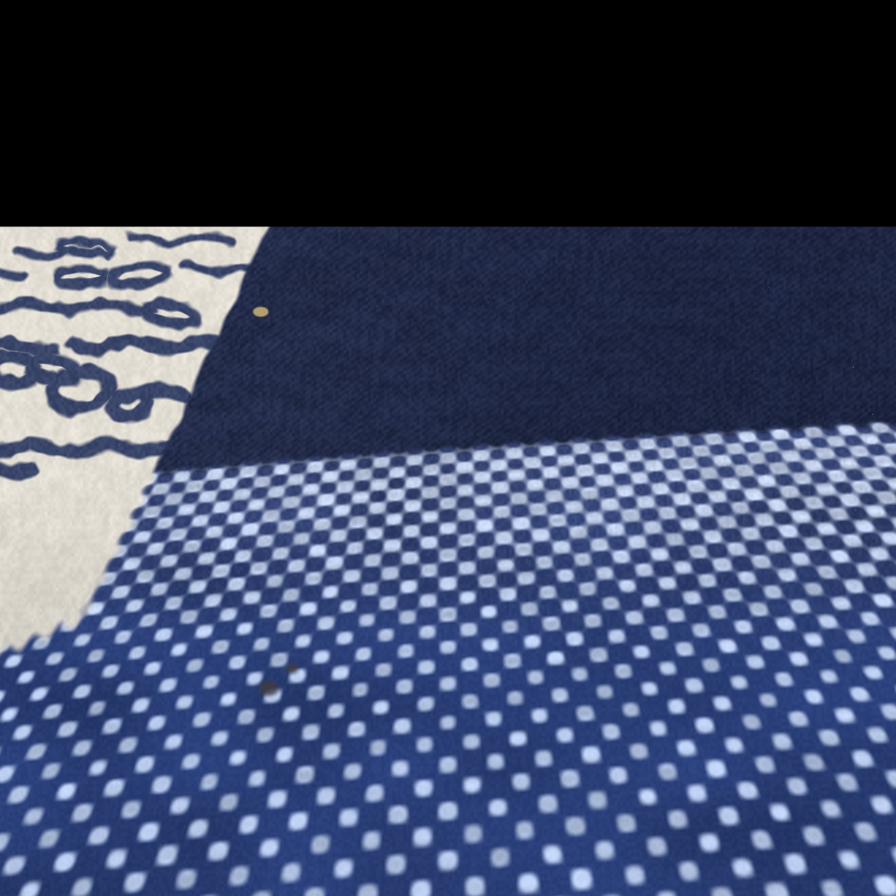
Reproduce this texture procedurally as a Shadertoy shader.

```glsl
// Close view of printed cotton: a navy panel, a cream panel with abstract loops,
// and a blue panel of pale dots that grow toward the viewer. The dots come from
// a product of cosines in perspective; noise and fine waves add thread grain.

#define TOP_EDGE 0.253      // lower end of the black band, measured downward
#define HORIZON 0.254       // height of the vanishing line above the canvas
#define COLUMN_SIZE 0.0471  // dot spacing at unit depth
#define ROW_COUNT 52.0      // density of dot rows
#define TILT 0.07           // slope of the panel seam
#define SEAM 0.530          // seam height at the left corner
#define CORNER 0.172        // where the three panels meet
#define INK vec3(0.19, 0.24, 0.39)
#define CREAM vec3(0.91, 0.89, 0.85)
#define NAVY vec3(0.115, 0.145, 0.255)
#define GRAIN 0.075

const float PI = 3.14159265;

float hash(vec2 p) {
    return fract(sin(dot(p, vec2(127.1, 311.7))) * 43758.5453);
}

float noise(vec2 p) {
    vec2 i = floor(p), f = fract(p);
    f = f * f * (3.0 - 2.0 * f);
    return mix(mix(hash(i), hash(i + vec2(1, 0)), f.x),
               mix(hash(i + vec2(0, 1)), hash(i + vec2(1, 1)), f.x), f.y);
}

float ellipseDistance(vec2 p, vec2 r) {
    p += 1e-5;
    float k = length(p / r);
    return k * (k - 1.0) / length(p / (r * r));
}

// Distance to the abstract loops and wavy strokes of the cream panel
float scribble(vec2 p) {
    const vec4 loops[8] = vec4[8](   // centre, radii
        vec4(0.092, 0.309, 0.026, 0.008), vec4(0.156, 0.307, 0.030, 0.009),
        vec4(0.190, 0.350, 0.027, 0.010), vec4(0.090, 0.435, 0.032, 0.021),
        vec4(0.014, 0.412, 0.026, 0.015), vec4(0.095, 0.277, 0.027, 0.007),
        vec4(0.145, 0.452, 0.018, 0.012), vec4(0.060, 0.412, 0.025, 0.011));
    const vec3 strokes[10] = vec3[10](   // left, right, height
        vec3(-0.02, 0.025, 0.303), vec3(-0.02, 0.170, 0.342), vec3(-0.02, 0.060, 0.386),
        vec3(0.080, 0.240, 0.385), vec3(-0.02, 0.190, 0.500), vec3(0.130, 0.205, 0.439),
        vec3(-0.02, 0.035, 0.522), vec3(0.205, 0.275, 0.300), vec3(0.020, 0.120, 0.282),
        vec3(0.145, 0.260, 0.267));
    float d = 1.0;
    for (int i = 0; i < 8; i++) {
        vec2 q = p - loops[i].xy;
        q.y += 0.15 * q.x * sin(float(i) * 2.4);
        d = min(d, abs(ellipseDistance(q, loops[i].zw)));
    }
    for (int i = 0; i < 10; i++) {
        float x = clamp(p.x, strokes[i].x, strokes[i].y);
        float y = strokes[i].z + 0.004 * sin(x * 75.0 + float(i) * 2.1);
        d = min(d, length(p - vec2(x, y)));
    }
    return d;
}

vec3 navyPanel(vec2 p, float grain) {
    float twill = sin((p.x * 0.7 + p.y) * 900.0 + 3.0 * noise(p * 40.0));
    vec3 c = NAVY + vec3(0.025, 0.028, 0.035) * (1.0 - smoothstep(0.2, 0.75, p.x));
    c *= 1.0 + 0.06 * twill + 0.16 * (noise(p * vec2(30.0, 60.0)) - 0.5);
    float lint = smoothstep(0.988, 1.0, noise(p * 190.0));
    return c + grain * 0.8 + lint * 0.25;
}

vec3 creamPanel(vec2 p, float grain, float px) {
    vec3 c = CREAM * (0.98 + 0.06 * (noise(p * vec2(160.0, 70.0)) - 0.5));
    c *= 1.0 - 0.06 * smoothstep(0.5, 0.72, p.y);
    vec2 wobble = vec2(noise(p * 90.0), noise(p * 90.0 + 17.0)) - 0.5;
    float width = mix(0.0035, 0.0075, smoothstep(0.25, 0.43, p.y));
    float ink = 1.0 - smoothstep(-0.002, 0.002 + px, scribble(p + wobble * 0.006) - width);
    return mix(c + grain * 0.7, INK + grain, ink * 0.95);
}

vec3 dotPanel(vec2 p, vec2 cell, float wave, float grain) {
    float near = smoothstep(0.50, 0.78, p.y);
    float blur = mix(0.48, 0.40, near);
    float level = mix(-0.02, 0.43, near) + 0.22 * (noise(cell * 1.3) - 0.5);
    float dots = smoothstep(level - blur, level + blur, wave);
    vec3 blue = mix(vec3(0.20, 0.25, 0.42), vec3(0.15, 0.225, 0.43), near);
    blue *= 0.92 + 0.25 * noise(p * vec2(9.0, 14.0));
    vec3 pale = mix(vec3(0.74, 0.79, 0.89), vec3(0.70, 0.77, 0.90), near);
    pale *= 0.88 + 0.24 * noise(cell * 2.0 + 9.0);
    return mix(blue, pale, dots) + grain * (1.0 - 0.5 * near);
}

void mainImage(out vec4 fragColor, in vec2 fragCoord) {
    vec2 p = fragCoord / iResolution.xy;
    p.y = 1.0 - p.y;   // measure downward from the top
    float px = 1.0 / iResolution.y;
    float grain = GRAIN * (noise(p * vec2(330.0, 260.0)) - 0.5);

    // Dot lattice in perspective, with rows parallel to the seam
    float level = p.y + TILT * (p.x - CORNER);
    float depth = max(level + HORIZON, 0.1);
    vec2 cell = vec2((p.x - 0.5) / (COLUMN_SIZE * depth), ROW_COUNT / depth);
    float wave = cos(2.0 * PI * cell.x) * cos(PI * cell.y);

    // Panels joined along soft, scalloped edges
    float seam = level - SEAM + 0.003 * cos(2.0 * PI * cell.x) + 0.006 * sin(p.x * PI);
    vec3 color = mix(navyPanel(p, grain), dotPanel(p, cell, wave, grain),
                     smoothstep(-0.004, 0.004 + px, seam));
    float upper = CORNER + 0.46 * (SEAM - p.y) + 0.008 * (noise(p * 45.0) - 0.5);
    float lower = CORNER - 0.50 * (p.y - SEAM) + 0.004 * wave;
    float side = p.x - (p.y < SEAM ? upper : lower);
    float base = p.y - 0.73 + 0.42 * p.x + 0.005 * sin(p.x * 210.0);
    float edge = max(side, base);
    float soft = mix(0.002, 0.006, smoothstep(0.4, 0.7, p.y)) + px;
    color = mix(creamPanel(p, grain, px), color, smoothstep(-soft, soft, edge));

    // Stray seed and two brown crumbs
    float seed = ellipseDistance(p - vec2(0.291, 0.348), vec2(0.008, 0.005));
    color = mix(color, vec3(0.70, 0.62, 0.43), 1.0 - smoothstep(-0.001, 0.002, seed));
    float crumb = min(ellipseDistance(p - vec2(0.300, 0.768), vec2(0.010, 0.008)),
                      ellipseDistance(p - vec2(0.326, 0.746), vec2(0.006, 0.005)));
    color = mix(color, vec3(0.25, 0.23, 0.27), 0.85 * (1.0 - smoothstep(-0.004, 0.005, crumb)));

    color *= smoothstep(TOP_EDGE - px, TOP_EDGE + px, p.y);
    fragColor = vec4(clamp(color, 0.0, 1.0), 1.0);
}
```
